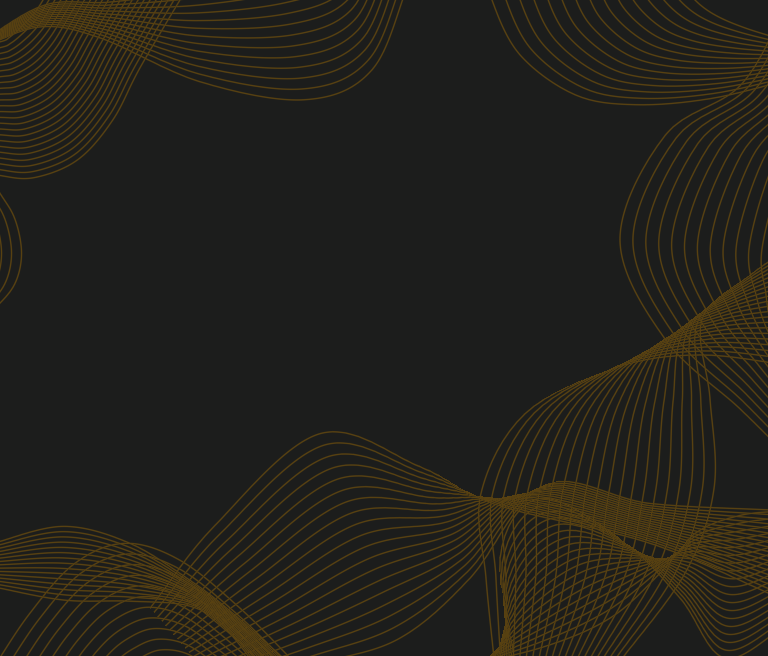
Give the GLSL for this background, as a WebGL 1 fragment shader.

```glsl
precision highp float;

uniform vec2 u_resolution;

float cross2(vec2 a, vec2 b) {
  return a.x * b.y - a.y * b.x;
}

// Signed side of p relative to a rung joining the two border curves
float rungSide(vec2 p, vec4 rung) {
  return cross2(p - rung.xy, rung.zw - rung.xy);
}

// Coverage of the nearest thread on a rung; travel is the rung's motion
float threadInk(vec2 p, float gaps, vec4 rung, vec4 travel, float pixel) {
  vec2 across = rung.zw - rung.xy;
  float span = max(dot(across, across), 1e-5);
  float t = dot(p - rung.xy, across) / span;
  if ((abs(t - 0.5) - 0.5) * sqrt(span) > 2.0 * pixel) return 0.0;
  vec2 along = mix(travel.xy, travel.zw, t);
  float spacing = abs(cross2(across, along)) / max(length(along), 1e-5) / gaps;
  float nearest = clamp(floor(t * gaps + 0.5), 0.0, gaps);
  return 1.0 - smoothstep(0.0, 0.004 + pixel, abs(t * gaps - nearest) * spacing);
}

// Threads blended between two smooth borders: xy is one border, zw the other
float ribbon(vec2 p, float pixel, float gaps, vec4 r0, vec4 r1, vec4 r2,
             vec4 r3, vec4 r4, vec4 r5, vec4 r6) {
  vec4 r[9];
  r[0] = 2.0 * r0 - r1;
  r[1] = r0; r[2] = r1; r[3] = r2; r[4] = r3;
  r[5] = r4; r[6] = r5; r[7] = r6;
  r[8] = 2.0 * r6 - r5;
  float ink = 0.0;
  for (int i = 0; i < 6; i++) {
    // Cubic coefficients of this span
    vec4 a = r[i], b = r[i + 1], c = r[i + 2], d = r[i + 3];
    vec4 k1 = 0.5 * (c - a);
    vec4 k2 = a - 2.5 * b + 2.0 * c - 0.5 * d;
    vec4 k3 = 1.5 * (b - c) + 0.5 * (d - a);
    vec4 last = b;
    float lastSide = rungSide(p, b);
    for (int j = 1; j <= 8; j++) {
      float s = float(j) / 8.0;
      vec4 rung = b + s * (k1 + s * (k2 + s * k3));
      float side = rungSide(p, rung);
      // A change of side means a rung passes through p
      if ((side < 0.0) != (lastSide < 0.0)) {
        s -= 0.125 * side / (side - lastSide);
        vec4 hit = b + s * (k1 + s * (k2 + s * k3));
        ink = max(ink, threadInk(p, gaps, hit, rung - last, pixel));
      }
      last = rung;
      lastSide = side;
    }
  }
  return ink;
}

void main() {
  // Canvas spans 7.68 by 6.58 units, measured downward from the top left
  vec2 p = vec2(gl_FragCoord.x, u_resolution.y - gl_FragCoord.y)
         * vec2(7.68, 6.58) / u_resolution;
  float px = 6.58 / u_resolution.y;
  float ink = 0.0;

  // Upper left: hanging fan, loops and edge arcs
  ink = max(ink, ribbon(p, px, 12.0,
    vec4(-0.2, 0.48, -0.2, 0.42), vec4(0.4, 0.27, 0.45, 0.05),
    vec4(1.0, 0.38, 1.1, 0.02), vec4(2.0, 0.82, 1.95, -0.1),
    vec4(3.05, 1.0, 2.8, -0.3), vec4(3.72, 0.7, 3.3, -0.5),
    vec4(4.1, -0.2, 3.5, -0.9)));
  ink = max(ink, ribbon(p, px, 23.0,
    vec4(-0.4, 1.66, -0.4, 0.5), vec4(0.0, 1.76, 0.0, 0.42),
    vec4(0.35, 1.78, 0.1, 0.37), vec4(0.78, 1.6, 0.2, 0.28),
    vec4(1.13, 1.2, 0.3, 0.18), vec4(1.4, 0.68, 0.4, 0.05),
    vec4(1.87, -0.12, 0.6, -0.3)));
  ink = max(ink, ribbon(p, px, 3.0,
    vec4(-0.3, 1.5, -0.6, 1.5), vec4(0.0, 1.94, -0.3, 1.94),
    vec4(0.15, 2.2, -0.15, 2.2), vec4(0.215, 2.53, -0.085, 2.53),
    vec4(0.16, 2.82, -0.14, 2.82), vec4(0.0, 3.04, -0.3, 3.04),
    vec4(-0.3, 3.3, -0.6, 3.3)));

  // Upper right: draped bowl and the bulge beneath it
  ink = max(ink, ribbon(p, px, 14.0,
    vec4(4.85, -0.4, 6.75, -0.6), vec4(4.92, 0.0, 6.75, -0.4),
    vec4(5.2, 0.55, 6.8, -0.2), vec4(5.75, 0.95, 6.95, 0.0),
    vec4(6.35, 1.05, 7.15, 0.15), vec4(7.1, 0.99, 7.45, 0.28),
    vec4(7.9, 0.8, 7.9, 0.42)));
  ink = max(ink, ribbon(p, px, 12.0,
    vec4(7.85, 0.1, 8.6, 0.6), vec4(7.4, 0.86, 8.2, 1.2),
    vec4(6.65, 1.36, 7.95, 1.7), vec4(6.2, 2.4, 7.75, 2.5),
    vec4(6.65, 3.4, 7.75, 2.9), vec4(7.4, 4.1, 7.75, 3.2),
    vec4(7.9, 4.6, 7.9, 3.5)));

  // Right: twisted fan falling into long strands
  ink = max(ink, ribbon(p, px, 20.0,
    vec4(8.0, 3.68, 8.1, 2.35), vec4(7.0, 3.56, 7.5, 2.76),
    vec4(6.15, 3.69, 7.02, 3.2), vec4(5.25, 4.15, 7.1, 4.0),
    vec4(4.81, 4.95, 7.14, 4.9), vec4(4.86, 5.8, 6.85, 5.75),
    vec4(4.95, 6.7, 6.15, 6.7)));

  // Bottom: broad wave and the weave crossing it
  ink = max(ink, ribbon(p, px, 18.0,
    vec4(1.5, 6.1, 2.2, 6.9), vec4(2.15, 5.27, 3.2, 6.65),
    vec4(3.2, 4.35, 4.0, 6.4), vec4(4.2, 4.68, 4.7, 5.8),
    vec4(5.0, 5.07, 5.45, 4.86), vec4(6.5, 5.45, 6.5, 5.05),
    vec4(7.8, 6.0, 7.8, 5.12)));
  ink = max(ink, ribbon(p, px, 18.0,
    vec4(4.5, 6.7, 5.2, 6.9), vec4(5.4, 6.5, 5.0, 5.6),
    vec4(6.1, 6.2, 5.4, 5.0), vec4(6.6, 5.75, 6.2, 5.4),
    vec4(6.95, 5.35, 6.8, 6.0), vec4(7.4, 5.17, 7.25, 6.6),
    vec4(7.9, 5.12, 7.9, 6.25)));

  // Lower left: narrow band over nested arches
  ink = max(ink, ribbon(p, px, 14.0,
    vec4(-0.3, 5.55, -0.3, 5.83), vec4(0.0, 5.43, 0.0, 5.9),
    vec4(0.65, 5.28, 0.65, 6.02), vec4(1.3, 5.45, 1.3, 6.03),
    vec4(1.9, 5.82, 1.9, 6.08), vec4(2.35, 6.17, 2.25, 6.3),
    vec4(3.0, 6.75, 2.65, 6.8)));
  ink = max(ink, ribbon(p, px, 10.0,
    vec4(-0.1, 6.75, 1.1, 6.9), vec4(0.3, 6.15, 1.25, 6.7),
    vec4(0.75, 5.65, 1.4, 6.6), vec4(1.25, 5.45, 1.6, 6.52),
    vec4(1.8, 5.62, 1.85, 6.55), vec4(2.4, 6.1, 2.1, 6.7),
    vec4(3.0, 6.7, 2.5, 7.0)));

  vec3 charcoal = vec3(0.11, 0.115, 0.11);
  vec3 bronze = vec3(0.345, 0.255, 0.067);
  gl_FragColor = vec4(mix(charcoal, bronze, ink), 1.0);
}
```
